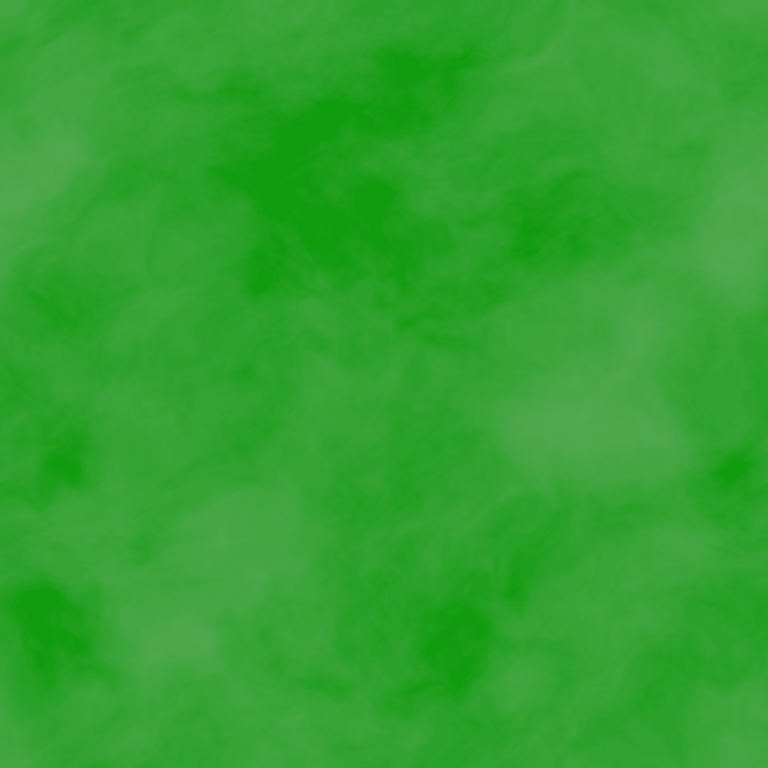
Reproduce this texture procedurally as a Shadertoy shader.

```glsl
// Seamless soft green clouds: pale haze drifting over deeper green hollows.

const vec3  DEEP_GREEN   = vec3(0.068, 0.610, 0.062);
const vec3  HAZE_GREEN   = vec3(0.385, 0.675, 0.385);
const vec2  PUFF_CELLS   = vec2(4.0, 4.0);  // whole cells per tile, round puffs
const vec2  STREAK_CELLS = vec2(3.0, 4.0);  // whole cells per tile, slanted streaks
const float STREAK_SHARE = 0.4;
const float WARP_CELLS   = 5.0;
const float WARP_AMOUNT  = 0.07;
const float HAZE_START   = 0.392;           // cloud height where haze begins
const float HAZE_DENSITY = 3.95;
const float CLOUD_GAIN   = 0.605;           // strength of each finer cloud octave
const float WARP_GAIN    = 0.52;
const int   OCTAVES      = 7;
const int   WARP_OCTAVES = 4;

float hash(vec2 p) {
    return fract(sin(dot(p, vec2(12.9898, 78.233))) * 43758.5453);
}

// Random value of a lattice corner, wrapped to the period
float corner(vec2 cell, vec2 period, float seed) {
    return hash(mod(cell + 0.5, period) + seed);
}

// Value noise that repeats after period cells
float wrappedNoise(vec2 p, vec2 period, float seed) {
    vec2 cell = floor(p);
    vec2 f = fract(p);
    vec2 blend = f * f * f * (f * (f * 6.0 - 15.0) + 10.0);
    float bottom = mix(corner(cell, period, seed),
                       corner(cell + vec2(1.0, 0.0), period, seed), blend.x);
    float top = mix(corner(cell + vec2(0.0, 1.0), period, seed),
                    corner(cell + vec2(1.0, 1.0), period, seed), blend.x);
    return mix(bottom, top, blend.y);
}

// Octaves of wrapped noise, normalised to 0..1
float fbm(vec2 uv, vec2 cells, int octaves, float gain, float seed) {
    float sum = 0.0;
    float total = 0.0;
    float weight = 1.0;
    for (int i = 0; i < octaves; i++) {
        // A shift per octave keeps the lattices from lining up
        vec2 shift = vec2(0.37, 0.61) * float(i);
        sum += weight * wrappedNoise(uv * cells + shift, cells, seed + 7.3 * float(i));
        total += weight;
        weight *= gain;
        cells *= 2.0;
    }
    return sum / total;
}

void mainImage(out vec4 fragColor, in vec2 fragCoord) {
    vec2 uv = fragCoord / iResolution.xy;

    // Bend the domain so the puffs fray into wisps
    vec2 warp = vec2(fbm(uv, vec2(WARP_CELLS), WARP_OCTAVES, WARP_GAIN, 3.1),
                     fbm(uv, vec2(WARP_CELLS), WARP_OCTAVES, WARP_GAIN, 41.7)) - 0.5;
    uv += WARP_AMOUNT * 2.0 * warp;

    // Round puffs plus streaks rising to the right; a whole-number shear still tiles
    vec2 slanted = vec2(uv.x - uv.y, uv.y);
    float puffs = fbm(uv, PUFF_CELLS, OCTAVES, CLOUD_GAIN, 11.9);
    float streaks = fbm(slanted, STREAK_CELLS, OCTAVES, CLOUD_GAIN, 67.3);
    float cloud = mix(puffs, streaks, STREAK_SHARE);

    // Haze saturates softly when thick and clears to flat deep green
    float haze = 1.0 - exp(-HAZE_DENSITY * max(cloud - HAZE_START, 0.0));
    fragColor = vec4(mix(DEEP_GREEN, HAZE_GREEN, haze), 1.0);
}
```
